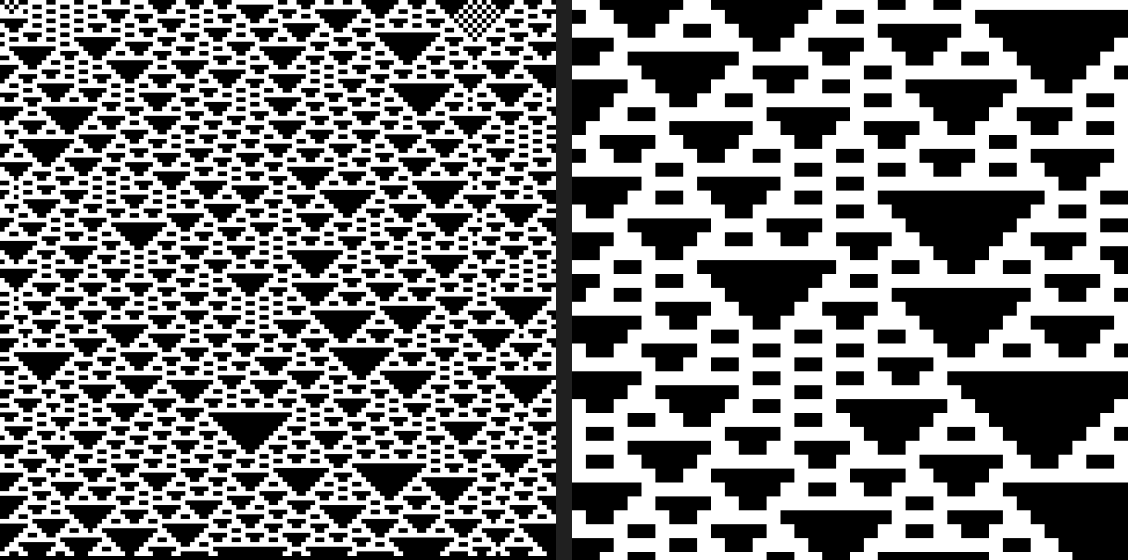
Left, the full canvas; right, a detail of the centre.
Reproduce this pattern procedurally as a Shadertoy shader.

```glsl
// A ring of 120 cells is packed as four words of 30 bits.
const uint WORD_MASK = 0x3FFFFFFFu;

uvec4 hashWords(uvec4 k) {
    k *= 0x9E3779B9u;
    k = (k ^ (k >> 16)) * 0x45D9F3Bu;
    k = (k ^ (k >> 15)) * 0x45D9F3Bu;
    return k ^ (k >> 16);
}

// Random cells in equal pairs; the last 20 are shifted by one,
// which leaves two seams with small checkered patches.
uvec4 firstRow() {
    uvec4 even = hashWords(uvec4(11, 12, 13, 14)) & 0x15555555u;
    uvec4 cells = even | (even << 1);
    cells.w = (cells.w & 0x3FFu) | ((cells.w << 1) & 0x3FFE0000u) | (0x15u << 11);
    cells.x = (cells.x & ~0x1Fu) | 0xAu;
    return cells;
}

// A cell lives if a neighbour lives, unless all three do.
uvec4 nextRow(uvec4 cells) {
    uvec4 left = ((cells << 1) & WORD_MASK) | (cells.wxyz >> 29);
    uvec4 right = (cells >> 1) | ((cells.yzwx & 1u) << 29);
    return (left | right) & ~(left & cells & right);
}

float cellAt(uvec4 cells, int column) {
    column = (column + 120) % 120;
    return float((cells[column / 30] >> uint(column % 30)) & 1u);
}

void mainImage(out vec4 fragColor, in vec2 fragCoord) {
    // Cell coordinates, with rows counted from the top
    float cellsPerPixel = 120.0 / iResolution.x;
    vec2 p = vec2(fragCoord.x, iResolution.y - fragCoord.y) * cellsPerPixel;

    // First cell under the pixel, and the pixel's share in the next one
    vec2 cell = max(floor(p - 0.5 * cellsPerPixel), 0.0);
    vec2 share = clamp((p - cell - 1.0) / cellsPerPixel + 0.5, 0.0, 1.0);
    int column = int(cell.x);
    int row = int(cell.y);

    // Grow the rows downward
    uvec4 upper = firstRow();
    for (int i = 0; i < min(row, 120); i++) upper = nextRow(upper);
    uvec4 lower = nextRow(upper);

    // Everything below the last row stays dark
    if (row >= 120) upper = uvec4(0);
    if (row >= 119) lower = uvec4(0);

    // Area-weighted blend of the four covered cells
    float top = mix(cellAt(upper, column), cellAt(upper, column + 1), share.x);
    float bottom = mix(cellAt(lower, column), cellAt(lower, column + 1), share.x);
    fragColor = vec4(vec3(mix(top, bottom, share.y)), 1.0);
}
```
